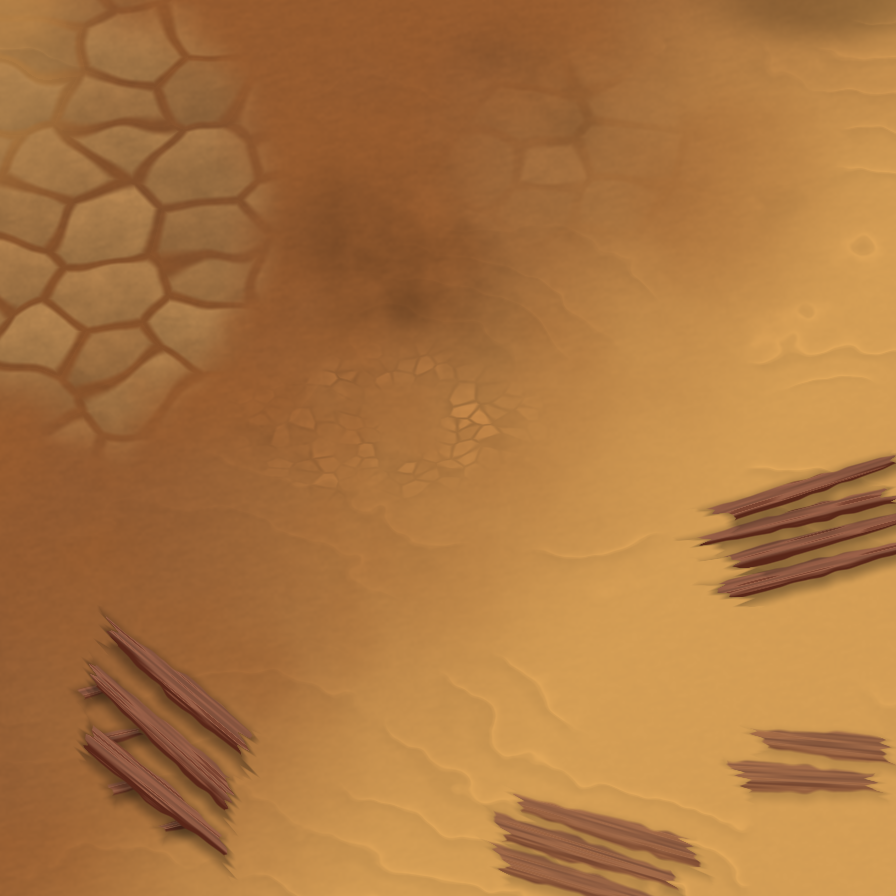
This texture is drawn by a Shadertoy shader. Its source:

```glsl
// Painted desert ground: a diagonal blend from brown earth to lit sand with
// thin wind ripples, worn Voronoi stones and rubble in the earth, and groups
// of weathered planks laid as rotated, ragged boxes over soft shadows.

const vec3 EARTH = vec3(0.565, 0.350, 0.190);
const vec3 SAND = vec3(0.830, 0.615, 0.330);
const vec3 RUST = vec3(0.610, 0.360, 0.170);
const vec3 STONE = vec3(0.660, 0.490, 0.295);
const vec3 WOOD = vec3(0.560, 0.350, 0.260);
const vec3 WOOD_DARK = vec3(0.350, 0.150, 0.095);
const vec2 LIGHT_DIR = vec2(0.794, -0.607);
const vec2 BLEND_CENTRE = vec2(0.58, 0.60);
const float RIPPLE_ROWS = 15.0;
const float RIPPLE_STRENGTH = 0.055;
const float GRAIN_STRENGTH = 0.045;
const float PLANK_JITTER = 0.035;

// Plank groups: centre x, centre y, angle, count
const int GROUPS = 5;
const vec4 PLACE[GROUPS] = vec4[](
    vec4(0.155, 0.155, 0.25, 4.0), vec4(0.190, 0.172, -0.72, 3.0),
    vec4(0.910, 0.412, 0.27, 4.0), vec4(0.640, 0.052, -0.29, 3.0),
    vec4(0.908, 0.150, -0.06, 2.0));
// Half length, half width, spacing, fading into the sand
const vec4 SHAPE[GROUPS] = vec4[](
    vec4(0.018, 0.006, 0.056, 0.2), vec4(0.098, 0.015, 0.052, 0.0),
    vec4(0.105, 0.010, 0.030, 0.0), vec4(0.095, 0.013, 0.033, 0.65),
    vec4(0.072, 0.014, 0.040, 0.75));

float hash(vec2 p) {
    vec3 q = fract(vec3(p.xyx) * 0.1031);
    q += dot(q, q.yzx + 33.33);
    return fract((q.x + q.y) * q.z);
}

float noise(vec2 p) {
    vec2 i = floor(p), f = fract(p);
    f = f * f * (3.0 - 2.0 * f);
    return mix(mix(hash(i), hash(i + vec2(1, 0)), f.x),
               mix(hash(i + vec2(0, 1)), hash(i + vec2(1, 1)), f.x), f.y);
}

float fbm(vec2 p) {
    float sum = 0.0, amp = 0.5;
    for (int i = 0; i < 5; i++) {
        sum += amp * noise(p);
        p = mat2(1.6, 1.2, -1.2, 1.6) * p + 7.3;
        amp *= 0.5;
    }
    return sum;
}

// Returns gap to the neighbouring cell, height within the cell, cell value
vec3 cells(vec2 p) {
    vec2 base = floor(p);
    float near = 9.0, second = 9.0;
    vec2 info = vec2(0.0);
    for (int y = -1; y <= 1; y++)
    for (int x = -1; x <= 1; x++) {
        vec2 id = base + vec2(x, y);
        vec2 d = p - id - 0.1 - 0.8 * vec2(hash(id), hash(id + 57.0));
        float dist = length(d);
        second = min(second, max(near, dist));
        if (dist < near) { near = dist; info = vec2(d.y, hash(id + 91.0)); }
    }
    return vec3(second - near, info);
}

float blob(vec2 p, vec2 centre, vec2 radius) {
    return 1.0 - smoothstep(0.3, 1.1, length((p - centre) / radius));
}

vec3 ground(vec2 p) {
    float cloud = fbm(p * 4.0) - 0.48;
    float side = dot(p - BLEND_CENTRE, LIGHT_DIR) + 0.16 * cloud;
    float lit = smoothstep(-0.30, 0.33, side);
    lit = max(lit, 0.65 * blob(p, vec2(0.0, 0.93), vec2(0.13, 0.2)));
    vec3 col = mix(EARTH, SAND, lit);
    col = mix(col, RUST, 0.55 * (1.0 - lit) * smoothstep(0.35, 0.7, fbm(p * 5.0 + 20.0)));
    float stain = blob(p, vec2(0.61, 0.90), vec2(0.13, 0.09))
                + blob(p, vec2(0.47, 0.71), vec2(0.19, 0.16))
                + blob(p, vec2(0.92, 1.0), vec2(0.16, 0.06));
    col *= 1.0 - 0.20 * stain * smoothstep(0.25, 0.7, fbm(p * 9.0 + 3.0));

    // Worn stones at the upper left, with faint ones near the top
    vec2 warp = 0.018 * vec2(noise(p * 22.0), noise(p * 22.0 + 40.0));
    vec3 cell = cells((p + warp) * vec2(10.5, 15.0));
    float wear = 0.5 * (fbm(p * 8.0 + 11.0) - 0.5);
    float area = 1.0 - smoothstep(0.65, 1.05, length((p - vec2(0.08, 0.77)) / vec2(0.23, 0.27)) + wear);
    area = max(area, 0.25 * blob(p, vec2(0.64, 0.83), vec2(0.17, 0.13)));
    float body = smoothstep(0.04, 0.20, cell.x);
    vec3 stone = STONE * (0.88 + 0.16 * cell.z + 0.14 * cell.y + 0.16 * (fbm(p * 45.0) - 0.5));
    col = mix(col, mix(col * 0.87, stone, body), area * (0.65 + 0.3 * cell.z));

    // Fine rubble in the earth
    vec3 bit = cells((p + warp) * vec2(42.0, 62.0));
    float rubble = blob(p, vec2(0.43, 0.53), vec2(0.18, 0.10)) * smoothstep(0.3, 0.65, fbm(p * 15.0));
    col *= 1.0 + rubble * (0.28 * smoothstep(0.0, 0.3, bit.x) * bit.z - 0.12);

    // Wind ripples: a bright thin crest beside a soft hollow
    float f = fract(p.y * RIPPLE_ROWS + p.x * 3.0 + 4.5 * fbm(p * vec2(4.0, 5.0) + 5.0));
    float crest = smoothstep(0.0, 0.05, f) * exp(-11.0 * f);
    float hollow = smoothstep(0.6, 0.95, f) * (1.0 - smoothstep(0.95, 1.0, f));
    float broken = smoothstep(0.38, 0.62, noise(p * vec2(9.0, 13.0) + 31.0));
    col *= 1.0 + RIPPLE_STRENGTH * broken * (0.25 + 0.75 * lit) * (1.8 * crest - 0.7 * hollow);

    // Brushed grain
    float grain = 0.6 * noise(vec2(p.x + p.y, p.y - 0.3 * p.x) * vec2(70.0, 190.0)) + 0.4 * noise(p * 250.0);
    return col * (1.0 + GRAIN_STRENGTH * (grain - 0.5) * (1.5 - lit));
}

vec3 addPlank(vec3 col, vec2 q, vec4 shape, float seed, float px) {
    float along = q.x / shape.x;
    float ragged = 0.25 * (noise(vec2(q.y * 260.0, seed)) - 0.5);
    float width = shape.y * (1.0 - 0.45 * smoothstep(-0.2, 1.0, along * sign(hash(vec2(seed, 3.0)) - 0.5)));
    width *= 0.85 + 0.3 * noise(vec2(q.x * 60.0, seed + 9.0));
    float ends = (abs(along + 0.12 * q.y / shape.y) - 1.0 + ragged) * shape.x;
    float d = max(abs(q.y) - width, ends);
    float fade = shape.w;

    float shadow = 1.0 - smoothstep(-0.004, 0.014, max(abs(q.y + 0.005) - width, ends));
    col *= 1.0 - 0.32 * shadow * (1.0 - 0.8 * fade);
    float fibre = noise(vec2(q.x * 14.0 + seed, q.y * 420.0));
    float under = 1.0 - smoothstep(-0.75, -0.25, q.y / width + 0.5 * (fibre - 0.5));
    float split = smoothstep(0.68, 0.85, fibre);
    vec3 wood = WOOD * (0.85 + 0.35 * fibre);
    wood = mix(wood, WOOD_DARK, max(under, 0.55 * split) * (1.0 - 0.85 * fade));
    float cover = 1.0 - smoothstep(-px, px + 0.003 * fade, d);
    return mix(col, wood, cover * (1.0 - 0.3 * fade * (0.5 + fibre)));
}

void mainImage(out vec4 fragColor, in vec2 fragCoord) {
    vec2 p = fragCoord / iResolution.y;
    float px = 1.0 / iResolution.y;
    vec3 col = ground(p);
    for (int g = 0; g < GROUPS; g++) {
        float c = cos(PLACE[g].z), s = sin(PLACE[g].z);
        vec2 local = mat2(c, -s, s, c) * (p - PLACE[g].xy);
        for (float i = 0.0; i < PLACE[g].w; i++) {
            float seed = float(g) * 13.0 + i * 5.0 + 1.0;
            float slide = PLANK_JITTER * (2.0 * hash(vec2(seed, 8.0)) - 1.0);
            float row = (i - 0.5 * (PLACE[g].w - 1.0)) * SHAPE[g].z;
            vec2 q = local - vec2(slide, row);
            q.y -= 0.08 * (hash(vec2(seed, 5.0)) - 0.5) * q.x;
            col = addPlank(col, q, SHAPE[g], seed, px);
        }
    }
    fragColor = vec4(col, 1.0);
}
```
